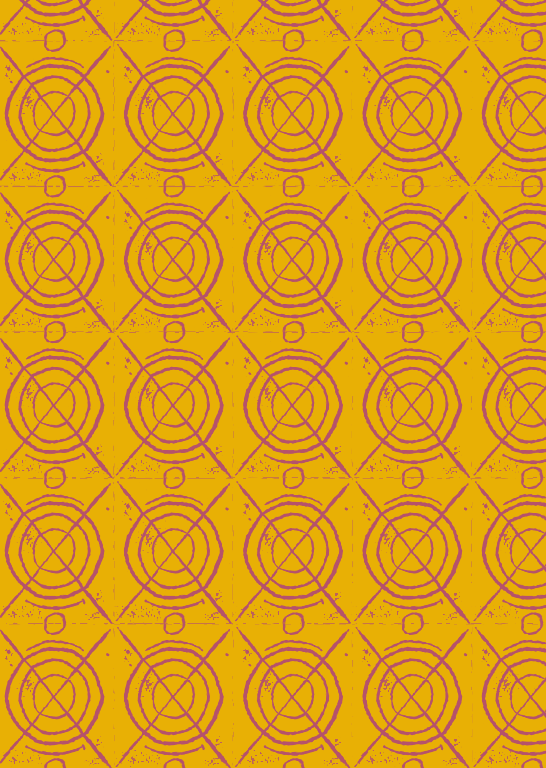
This pattern is drawn by a WebGL 2 fragment shader. Its source:

```glsl
#version 300 es
precision highp float;
// Block-printed tiles: three rough rings crossed by four tapered spokes, with
// arcs above and below and a small ring on the seam. Distance functions are
// roughened by value noise; thresholded noise adds ink specks and broken seams.

uniform vec2 u_resolution;
out vec4 fragColor;

const vec3 GROUND = vec3(0.91, 0.69, 0.02);
const vec3 INK = vec3(0.71, 0.32, 0.42);
const vec2 TILE = vec2(0.1553, 0.1898);         // tile size, canvas height = 1
const vec2 FIRST_CENTRE = vec2(0.0706, 0.8522); // centre of the upper left tile
const vec2 SPAN = vec2(100.0, 122.2);           // tile size in motif units

// Ink speck patches: centre, spread
const vec4 PATCHES[5] = vec4[5](
  vec4(-22.0, 11.0, 8.0, 11.0), vec4(-29.0, -52.0, 17.0, 6.5),
  vec4(38.0, -38.0, 5.0, 4.5), vec4(-38.0, 33.0, 4.0, 8.0),
  vec4(34.0, -55.0, 9.0, 3.5));

float hash(vec2 p) {
  vec3 a = fract(p.xyx * 0.1031);
  a += dot(a, a.yzx + 33.33);
  return fract((a.x + a.y) * a.z);
}

float noise(vec2 p) {
  vec2 i = floor(p), f = fract(p);
  f = f * f * (3.0 - 2.0 * f);
  return mix(mix(hash(i), hash(i + vec2(1, 0)), f.x),
             mix(hash(i + vec2(0, 1)), hash(i + vec2(1, 1)), f.x), f.y);
}

// Hand-cut drift of a position
vec2 drift(vec2 q, float amount) {
  vec2 s = q * 0.09 + 40.0;
  return q + amount * (vec2(noise(s), noise(s + 31.7)) - 0.5);
}

float ring(vec2 q, vec2 radii, float halfWidth) {
  float r = min(radii.x, radii.y);
  return abs(length(q * r / radii) - r) - halfWidth;
}

// Arc centred on the vertical axis; side is +1 above, -1 below
float arc(vec2 q, float side, float radius, float halfAngle, float halfWidth) {
  float a = clamp(atan(q.x, q.y * side), -halfAngle, halfAngle);
  float taper = 1.0 - 0.35 * abs(a) / halfAngle;
  return length(q - radius * vec2(sin(a), cos(a) * side)) - halfWidth * taper;
}

// Line from a to b that swells outwards, then narrows at its tip
float stroke(vec2 q, vec2 a, vec2 b, float startWidth, float endWidth) {
  vec2 ab = b - a;
  float t = clamp(dot(q - a, ab) / dot(ab, ab), 0.0, 1.0);
  float w = mix(startWidth, endWidth, t) * (1.0 - 0.65 * smoothstep(0.86, 1.0, t));
  return length(q - a - ab * t) - w;
}

float motif(vec2 q) {
  vec2 w = drift(q, 2.4);
  float d = ring(w, vec2(39.2, 40.0), 1.4);
  d = min(d, ring(w - vec2(0.0, -0.4), vec2(28.6, 31.0), 1.1));
  d = min(d, ring(w, vec2(17.4, 17.8), 0.85));
  // Spokes
  vec2 s = drift(q, 1.2);
  d = min(d, stroke(s, vec2(0), vec2(-47.0, 57.5), 0.75, 1.5));
  d = min(d, stroke(s, vec2(0), vec2(47.5, -60.5), 0.75, 1.9));
  d = min(d, stroke(s, vec2(0), vec2(47.0, 56.5), 0.7, 1.8));
  d = min(d, stroke(s, vec2(0), vec2(-48.0, -58.5), 0.7, 1.2));
  // Arcs, the lower one with a hooked end
  d = min(d, arc(w - vec2(0.5, 0.0), 1.0, 45.8, 0.54, 1.1));
  d = min(d, arc(w - vec2(1.0, -1.5), -1.0, 47.0, 0.55, 1.25));
  d = min(d, stroke(w, vec2(25.0, -41.0), vec2(26.4, -44.5), 1.0, 0.9));
  // Small ring straddling the seam
  vec2 c = vec2(q.x - 0.8, mod(q.y, SPAN.y) - 0.5 * SPAN.y);
  d = min(d, ring(drift(c * 1.5, 3.5) / 1.5, vec2(8.7, 8.2), 0.9));
  // Stray blots
  d = min(d, length(w - vec2(-38.5, 37.0)) - 1.7);
  d = min(d, length(w - vec2(-37.0, 26.0)) - 1.1);
  d = min(d, length(w - vec2(45.0, 35.0)) - 1.3);
  return d + 0.9 * (noise(q * 0.55 + 90.0) - 0.5);
}

float specks(vec2 q, float wear) {
  float density = 0.0;
  for (int i = 0; i < 5; i++) {
    vec2 e = (q - PATCHES[i].xy) / PATCHES[i].zw;
    density = max(density, exp(-dot(e, e)));
  }
  float level = mix(1.0, 0.6, density) - 0.05 * wear;
  return smoothstep(level, level + 0.12, noise(q * 0.75 + 150.0));
}

// Broken hairline along one tile edge
float seam(float gap, float along, float seed, float cover, float px) {
  float dash = smoothstep(1.0 - cover, 1.1 - cover, noise(vec2(along * 0.3 + 60.0, seed)));
  return dash * (1.0 - smoothstep(0.2, 0.2 + px, gap));
}

void main() {
  vec2 p = gl_FragCoord.xy / u_resolution.y;
  vec2 t = (p - FIRST_CENTRE) / TILE;
  vec2 id = floor(t + 0.5);
  vec2 q = (t - id) * SPAN;
  float px = SPAN.x / (TILE.x * u_resolution.y);
  float wear = hash(id + 20.0);

  float ink = 1.0 - smoothstep(-0.6 * px, 0.6 * px, motif(q));
  ink = max(ink, 0.85 * specks(q, wear));
  vec2 gap = 0.5 * SPAN - abs(q);
  ink = max(ink, 0.65 * seam(gap.y, q.x, id.x * 3.0 + id.y * 7.0 + 80.0, 0.3 + 0.3 * wear, px));
  ink = max(ink, 0.4 * seam(gap.x, q.y, id.x * 5.0 + id.y * 3.0 + 120.0, 0.1 + 0.4 * wear, px));

  fragColor = vec4(mix(GROUND, INK, ink), 1.0);
}
```
